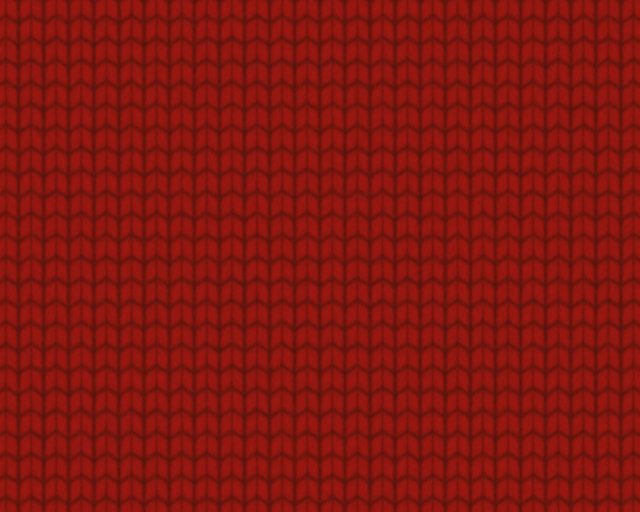
This texture is drawn by a Shadertoy shader. Its source:

```glsl
// Red stockinette knit: columns of V-shaped stitches with soft dark grooves.
// Each column is folded about its seam, and rows are sheared into chevrons;
// wide Gaussian grooves, rounded yarn and fine fibres shade the wool.

const vec2 STITCHES = vec2(25.5, 23.4);     // repeats across and down
const vec2 OFFSET = vec2(0.74, 1.07);       // first seam and first V tip, from top left
const float V_RISE = 0.36;                  // height of a V arm, in rows
const float SEAM_WIDTH = 0.088;             // groove widths, in stitches
const float RIB_WIDTH = 0.055;
const float CHEVRON_WIDTH = 0.125;
const float SEAM_DEPTH = 0.72;
const float RIB_DEPTH = 0.38;
const float CHEVRON_DEPTH = 0.58;
const float YARN_ROUNDNESS = 0.18;
const float FIBRE_AMOUNT = 0.20;
const float GRAIN_AMOUNT = 0.12;
const float STITCH_VARIATION = 0.03;
const vec3 WOOL = vec3(0.600, 0.091, 0.063);
const vec3 GROOVE = vec3(0.335, 0.080, 0.047);

// Sine-free hash, 0 to 1
float hash(vec2 p) {
    vec3 q = fract(vec3(p.xyx) * 0.1031);
    q += dot(q, q.yzx + 33.33);
    return fract((q.x + q.y) * q.z);
}

float noise(vec2 p) {
    vec2 i = floor(p), f = fract(p);
    f = f * f * (3.0 - 2.0 * f);
    return mix(mix(hash(i), hash(i + vec2(1, 0)), f.x),
               mix(hash(i + vec2(0, 1)), hash(i + vec2(1, 1)), f.x), f.y);
}

// Soft groove profile: 1 at its centre, fading to 0
float groove(float distanceToCentre, float width) {
    float t = distanceToCentre / width;
    return exp(-t * t);
}

void mainImage(out vec4 fragColor, in vec2 fragCoord) {
    vec2 uv = fragCoord / iResolution.xy;
    vec2 p = vec2(uv.x, 1.0 - uv.y) * STITCHES - OFFSET;

    // Fold around the seam, then lift rows towards the rib
    float seamDistance = abs(p.x - floor(p.x + 0.5));
    float row = p.y + V_RISE * 2.0 * seamDistance;
    float rowDistance = abs(row - floor(row + 0.5));
    vec2 leaf = vec2(floor(p.x * 2.0), floor(row));

    // Grooves, unevenly deep from one stitch to the next
    float wear = 0.85 + 0.30 * noise(p * vec2(4.0, 5.0) + 40.0);
    float seam = SEAM_DEPTH * wear * groove(seamDistance, SEAM_WIDTH);
    float rib = RIB_DEPTH * wear * groove(0.5 - seamDistance, RIB_WIDTH);
    float chevron = CHEVRON_DEPTH * wear * groove(rowDistance, CHEVRON_WIDTH);
    float light = (1.0 - seam) * (1.0 - rib) * (1.0 - chevron);

    // Rounded yarn: each leaf dims gently towards its edges
    float across = abs(seamDistance - 0.25) * 4.0;
    float along = 1.0 - 2.0 * rowDistance;
    light *= 1.0 - YARN_ROUNDNESS * across * across;
    light *= 1.0 - YARN_ROUNDNESS * along * along;

    // Fibres along the yarn, wool grain and variation between stitches
    float fibre = noise(vec2(p.x * 13.0, row * 7.0)) - 0.5;
    float grain = noise(p * vec2(18.0, 16.0) + 200.0) - 0.5;
    float tone = hash(leaf + 100.0) - 0.5;
    light += FIBRE_AMOUNT * fibre + GRAIN_AMOUNT * grain + STITCH_VARIATION * tone;

    vec3 color = mix(GROOVE, WOOL, clamp(light, 0.0, 1.08));
    fragColor = vec4(color, 1.0);
}
```
